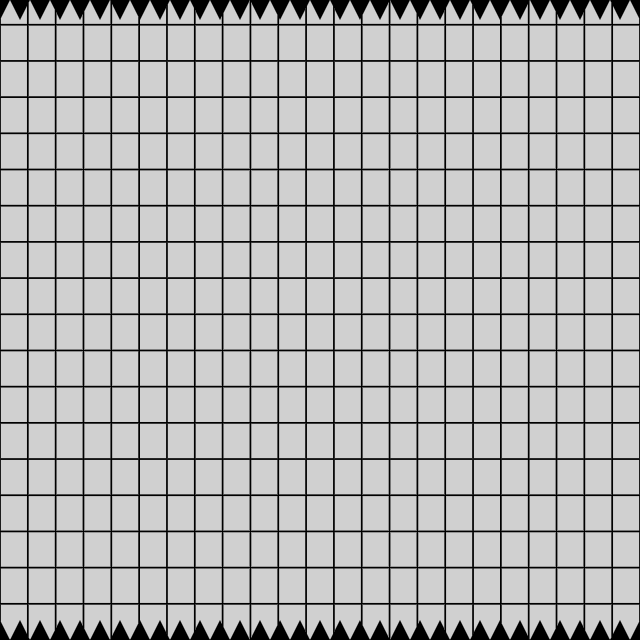
Write a WebGL 2 fragment shader that draws this pattern.

```glsl
#version 300 es
precision highp float;
// Plain grey sheet ruled with thin black lines into upright cells, with black
// sawtooth borders along the top and bottom edges. Lines come from the distance
// to the nearest grid multiple, teeth from a folded triangle wave.

uniform vec2 u_resolution;
out vec4 fragColor;

// Lengths are fractions of the canvas
const vec2  CELL_SIZE   = vec2(1.0 / 23.0, 0.05655);
const float LINE_WIDTH  = 0.0027;
const float TOOTH_PITCH = 1.0 / 32.0;
const float TOOTH_DEPTH = 1.0 / 32.0;
const vec3  PAPER_COLOR = vec3(0.816);
const vec3  INK_COLOR   = vec3(0.0);

// Distance to the nearest multiple of the pitch
vec2 distanceToMultiple(vec2 p, vec2 pitch) {
    return abs(p - pitch * round(p / pitch));
}

// Signed distance to the border teeth, negative inside the black
float teethDistance(vec2 p) {
    float slope = 2.0 * TOOTH_DEPTH / TOOTH_PITCH;
    float fromCenter = abs(p.x - TOOTH_PITCH * round(p.x / TOOTH_PITCH));
    float toothHeight = TOOTH_DEPTH - slope * fromCenter;
    float fromEdge = min(p.y, 1.0 - p.y);
    return (fromEdge - toothHeight) / sqrt(1.0 + slope * slope);
}

// Share of a pixel covered by a shape at the given signed distance
float coverage(float signedDistance, float pixel) {
    return clamp(0.5 - signedDistance / pixel, 0.0, 1.0);
}

void main() {
    vec2 uv = gl_FragCoord.xy / u_resolution;
    float pixel = 1.0 / min(u_resolution.x, u_resolution.y);

    // Ruled grid, anchored at the lower left corner
    vec2 lineDistance = distanceToMultiple(uv, CELL_SIZE) - 0.5 * LINE_WIDTH;
    float grid = max(coverage(lineDistance.x, pixel), coverage(lineDistance.y, pixel));

    // Sawtooth borders over the grid
    float teeth = coverage(teethDistance(uv), pixel);

    fragColor = vec4(mix(PAPER_COLOR, INK_COLOR, max(grid, teeth)), 1.0);
}
```
